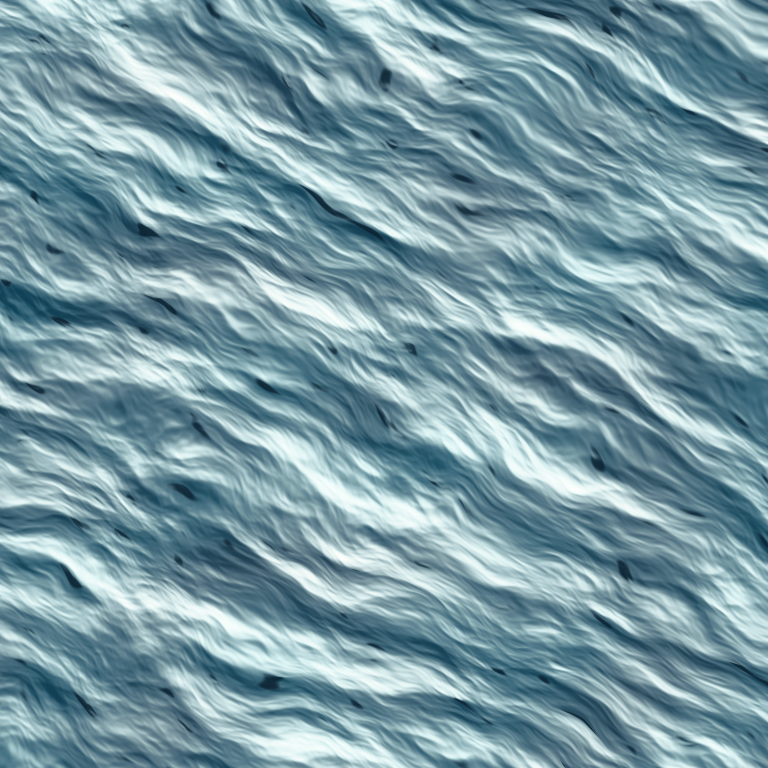
This texture is drawn by a WebGL 1 fragment shader. Its source:

```glsl
precision highp float;
// Sunlit glacier surface: sheared icy ridges with streaks, blue shade and dark cracks.

uniform vec2 u_resolution;

// Ice colours from deepest crevasse to sunlit snow
const vec3 CRACK  = vec3(0.04, 0.13, 0.19);
const vec3 DEEP   = vec3(0.09, 0.25, 0.33);
const vec3 SHADE  = vec3(0.23, 0.39, 0.46);
const vec3 SLATE  = vec3(0.35, 0.49, 0.55);
const vec3 MIST   = vec3(0.49, 0.62, 0.65);
const vec3 FROST  = vec3(0.66, 0.78, 0.80);
const vec3 SNOW   = vec3(0.87, 0.95, 0.95);
const vec3 GLARE  = vec3(0.98, 1.00, 0.99);

const vec2 RIDGE_FREQ = vec2(2.7, 7.2);    // ridges along and across the flow
const float RIDGE_GAIN = 0.77;             // slope kept by each finer octave
const float OCTAVE_SHEAR = 0.13;           // finer streaks run a little steeper
const float CREST_ROUND = 0.0012;          // softness of the ridge crests
const float LIGHT_STEP = 0.014;            // spacing of the slope samples
const float SLOPE_LIGHT = 0.78;
const float BROAD_LIGHT = 1.1;
const float STREAK_LIGHT = 0.75;
const float CONTRAST = 1.8;
const vec2 STREAK_FREQ = vec2(16.0, 85.0);
const vec2 CRACK_FREQ = vec2(17.0, 46.0);

vec2 randomGradient(vec2 cell) {
  float angle = 6.28318 * fract(sin(dot(cell, vec2(127.1, 311.7))) * 43758.55);
  return vec2(cos(angle), sin(angle));
}

float gradientNoise(vec2 p) {
  vec2 i = floor(p);
  vec2 f = p - i;
  vec2 w = f * f * f * (f * (f * 6.0 - 15.0) + 10.0);
  float a = dot(randomGradient(i), f);
  float b = dot(randomGradient(i + vec2(1.0, 0.0)), f - vec2(1.0, 0.0));
  float c = dot(randomGradient(i + vec2(0.0, 1.0)), f - vec2(0.0, 1.0));
  float d = dot(randomGradient(i + vec2(1.0)), f - vec2(1.0));
  return mix(mix(a, b, w.x), mix(c, d, w.x), w.y);
}

// Flow coordinates: x runs along the ridges, y across them
vec2 flowCoords(vec2 p) {
  float across = p.y + 0.3 * p.x + 0.12 * p.x * p.x * (1.3 - p.y)
               + 0.3 * p.y * p.x * (1.0 - 0.5 * p.x);
  across += 0.055 * gradientNoise(p * 2.6 + 4.7);
  across += 0.030 * gradientNoise(p * 7.0 + 21.3);
  across += 0.009 * gradientNoise(p * 19.0 + 8.1);
  float along = p.x * (1.15 - 0.18 * p.x) - 0.4 * p.y;
  along += 0.04 * gradientNoise(p * 6.0 + 33.9);
  return vec2(along, across);
}

// Sharp-crested ridges, each octave adding a similar slope
float ridgeHeight(vec2 q) {
  float height = 0.0;
  float amplitude = 1.0;
  for (int i = 0; i < 5; i++) {
    float n = gradientNoise(q);
    height -= amplitude * sqrt(n * n + CREST_ROUND);
    q = q * 2.03 + vec2(17.3, 9.6);
    q.y += OCTAVE_SHEAR * q.x;
    amplitude *= RIDGE_GAIN / 2.03;
  }
  return height;
}

float ramp(float a, float b, float t) {
  return clamp((t - a) / (b - a), 0.0, 1.0);
}

vec3 iceColour(float tone) {
  vec3 c = mix(DEEP, SHADE, ramp(0.025, 0.135, tone));
  c = mix(c, SLATE, ramp(0.135, 0.34, tone));
  c = mix(c, MIST, ramp(0.34, 0.56, tone));
  c = mix(c, FROST, ramp(0.56, 0.755, tone));
  c = mix(c, SNOW, ramp(0.755, 0.91, tone));
  return mix(c, GLARE, ramp(0.91, 0.99, tone));
}

void main() {
  vec2 p = gl_FragCoord.xy / min(u_resolution.x, u_resolution.y);
  vec2 flow = flowCoords(p);

  // Light from above: upper faces glow, faces under a crest fall into shade
  vec2 q = flow * RIDGE_FREQ;
  vec2 offset = vec2(0.0, LIGHT_STEP);
  float slope = (ridgeHeight(q - offset) - ridgeHeight(q + offset)) / (2.0 * LIGHT_STEP);
  float broad = gradientNoise(flow * vec2(3.0, 6.0) + 51.2);

  // Fine drawn-out streaks
  vec2 streakPos = flow * STREAK_FREQ;
  streakPos.y += 0.9 * streakPos.x;
  float streak = gradientNoise(streakPos);

  float light = SLOPE_LIGHT * slope + BROAD_LIGHT * broad + STREAK_LIGHT * streak;
  float tone = 1.0 / (1.0 + exp(-CONTRAST * light));
  vec3 colour = iceColour(tone);

  // Patches of greyer and of more turquoise ice
  float tint = gradientNoise(p * vec2(5.0, 8.0) + 71.4);
  colour += tint * vec3(0.07, -0.01, -0.02) * (1.0 - 0.6 * tone);

  // Short dark cracks in the shaded faces
  vec2 crackPos = flow * CRACK_FREQ;
  crackPos.y += 0.7 * crackPos.x;
  float crack = smoothstep(0.34, 0.46, gradientNoise(crackPos + 13.7));
  crack *= 1.0 - smoothstep(0.15, 0.48, tone);
  colour = mix(colour, CRACK, 0.85 * crack);

  gl_FragColor = vec4(clamp(colour, 0.0, 1.0), 1.0);
}
```
